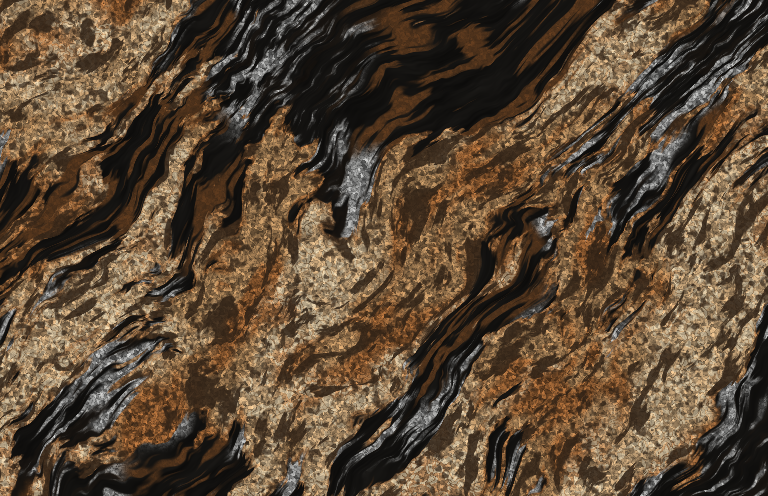
Give the GLSL for this texture, as a Shadertoy shader.

```glsl
// Polished granite: dark, silver-threaded veins folded through golden grainy rock.
// Warped, stretched noise lays out the diagonal bands; ragged Voronoi cells make
// crystals, and finer stretched noise draws the strands inside the dark mineral.

const float FLOW_ANGLE = 0.82;              // direction of the bands, radians
const vec2  BAND_SCALE = vec2(2.1, 5.4);    // along, across the flow
const vec2  STRAND_SCALE = vec2(15.0, 105.0);
const float VEIN_LEVEL = 0.508;             // higher gives less dark mineral
const float FOLD = 0.28;                    // broad bending
const float CRUMPLE = 0.060;                // small bending
const float WRINKLE = 0.014;                // finest bending
const float GRAIN_SCALE = 150.0;
const float CRYSTAL_SCALE = 75.0;

const vec3 BLACK  = vec3(0.080, 0.075, 0.068);
const vec3 UMBER  = vec3(0.25, 0.165, 0.095);
const vec3 RUST   = vec3(0.50, 0.30, 0.145);
const vec3 OCHRE  = vec3(0.57, 0.44, 0.295);
const vec3 CREAM  = vec3(0.74, 0.67, 0.55);
const vec3 SILVER = vec3(0.54, 0.54, 0.535);

float hash(vec2 p) {
    vec3 q = fract(p.xyx * 0.1031);
    q += dot(q, q.yzx + 33.33);
    return fract((q.x + q.y) * q.z);
}

float noise(vec2 p) {
    vec2 i = floor(p), f = fract(p);
    f = f * f * (3.0 - 2.0 * f);
    return mix(mix(hash(i), hash(i + vec2(1, 0)), f.x),
               mix(hash(i + vec2(0, 1)), hash(i + vec2(1, 1)), f.x), f.y);
}

// Layered noise, scaled to 0..1 for any number of octaves
float fbm(vec2 p, int octaves) {
    float sum = 0.0, total = 0.0, amp = 0.5;
    for (int i = 0; i < octaves; i++) {
        sum += amp * noise(p);
        total += amp;
        amp *= 0.55;
        p = p * 2.03 + vec2(19.7, 7.3);
    }
    return sum / total;
}

vec2 bend(vec2 p) {
    return vec2(fbm(p, 2), fbm(p + 41.0, 2)) - 0.5;
}

// Voronoi cells: x is the cell shade, y the gap to the nearest border
vec2 crystals(vec2 p) {
    vec2 cell = floor(p);
    float nearest = 9.0, second = 9.0, shade = 0.0;
    for (int y = -1; y <= 1; y++)
    for (int x = -1; x <= 1; x++) {
        vec2 id = cell + vec2(x, y);
        float d = length(id + vec2(hash(id), hash(id + 57.0)) - p);
        if (d < nearest) {
            second = nearest;
            nearest = d;
            shade = hash(id + 113.0);
        } else second = min(second, d);
    }
    return vec2(shade, second - nearest);
}

// Black mineral with thin brown threads and patches of silver threads
vec3 darkMineral(vec2 q, float sparkle) {
    float strand = fbm(q * STRAND_SCALE, 3);
    float thread = fbm(q * STRAND_SCALE * vec2(0.8, 0.75) + 83.0, 3);
    float silvery = smoothstep(0.44, 0.54, fbm(q * vec2(3.0, 6.0) + 29.0, 3));
    float brownish = fbm(q * vec2(5.0, 14.0) + 37.0, 3) - 0.5;
    vec3 col = BLACK * (0.45 + 0.9 * strand);
    float brown = smoothstep(0.52, 0.66, thread + 0.45 * brownish);
    col = mix(col, mix(UMBER, RUST, 0.7 * sparkle * thread), brown * (1.0 - 0.9 * silvery));
    float cloud = fbm(q * vec2(8.0, 19.0) + 61.0, 4) - 0.5;
    float glint = smoothstep(0.46, 0.70, strand + 0.75 * cloud);
    return mix(col, SILVER * (0.35 + 1.1 * sparkle), glint * silvery);
}

// Granular ochre with cream crystal clusters, rusty rims and dark flecks
vec3 goldenRock(vec2 p, vec2 q, float rim, float sparkle) {
    float rusty = smoothstep(0.48, 0.66, fbm(q * vec2(6.0, 13.0) + 5.0, 4));
    float creamy = smoothstep(0.42, 0.58, fbm(q * vec2(3.5, 7.0) + 71.0, 5));
    vec2 gem = crystals(p * CRYSTAL_SCALE + 2.6 * bend(p * 55.0));
    vec3 col = mix(OCHRE, RUST, max(rusty * 0.8, rim * 0.75));
    float gemMask = creamy * smoothstep(0.25, 0.55, gem.x) * smoothstep(0.0, 0.3, gem.y);
    col = mix(col, CREAM, max(gemMask, 0.35 * creamy) * (1.0 - 0.6 * rim));
    col *= 0.42 + 1.06 * mix(sparkle, 0.58, 0.5 * gemMask);
    float fleck = smoothstep(0.56, 0.65, fbm(q * vec2(20.0, 56.0) + 11.0, 4));
    float pit = smoothstep(0.62, 0.78, fbm(p * 70.0 + 7.0, 2));
    return mix(col, mix(BLACK, UMBER, 0.6), max(fleck * 0.85, pit * 0.7));
}

void mainImage(out vec4 fragColor, in vec2 fragCoord) {
    vec2 p = fragCoord / iResolution.y;

    // Flow coordinates: x runs along the bands, y across them
    vec2 along = vec2(cos(FLOW_ANGLE), sin(FLOW_ANGLE));
    vec2 q = vec2(dot(p, along), dot(p, vec2(-along.y, along.x))) + 6.0;
    q += FOLD * bend(q * 2.1);
    q += CRUMPLE * bend(q * 8.5 + 13.0);
    q += WRINKLE * bend(q * 30.0 + 3.0);

    // Broad bands with frayed borders
    float band = fbm(q * BAND_SCALE, 4);
    band += 0.34 * (fbm(q * vec2(10.0, 48.0) + 23.0, 4) - 0.5);
    float vein = smoothstep(-0.014, 0.014, band - VEIN_LEVEL);
    float rim = 1.0 - smoothstep(0.0, 0.06, VEIN_LEVEL - band);

    // Fine grain, with ragged cells so that no mosaic shows
    vec2 grain = crystals(p * GRAIN_SCALE + 1.8 * bend(p * 120.0));
    float sparkle = mix(grain.x, noise(p * 210.0), 0.4) * (0.7 + 0.45 * smoothstep(0.0, 0.3, grain.y));

    vec3 col = mix(goldenRock(p, q, rim, sparkle), darkMineral(q, sparkle), vein);
    fragColor = vec4(clamp(col, 0.0, 1.0), 1.0);
}
```
